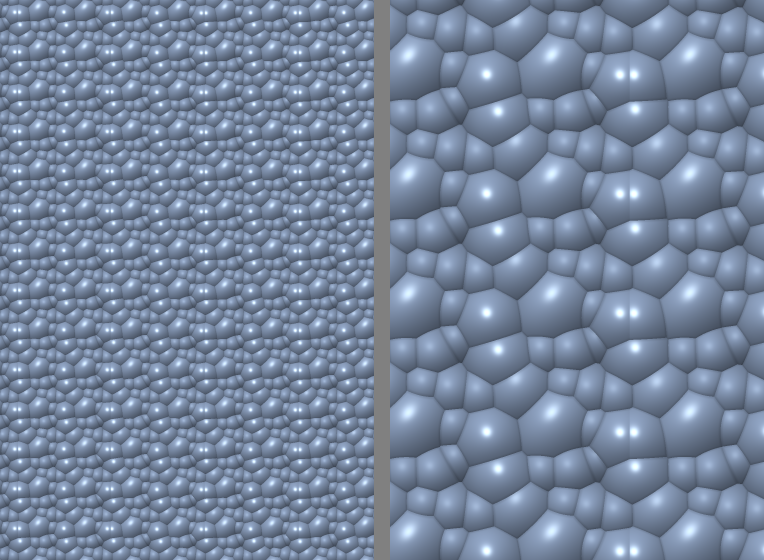
Left, the full canvas; right, a detail of the centre.
A Shadertoy shader for this pattern:

```glsl
// Glossy blue-grey pebbled relief: clusters of domed bumps repeated in a grid.
#define COLUMNS 8.0
#define ROW_HEIGHT 0.8495
#define BUMPS 11
#define JITTER 0.025
#define LOBE_SPLIT 0.05
#define CREASE_WIDTH 0.035
#define GLOSS 50.0
#define TINT vec3(0.735, 0.838, 1.0)
#define GLINT vec3(0.72, 0.76, 0.72)
#define LIGHT normalize(vec3(-0.22, -0.6, 0.76))
#define SAMPLES 3

// One cluster: centre (x, y in cell units, y down), dome radius, height
const vec4 cluster[BUMPS] = vec4[BUMPS](
    vec4(0.375, 0.380, 0.155, 0.11),
    vec4(0.448, 0.695, 0.165, 0.09),
    vec4(0.583, 0.970, 0.195, 0.05),
    vec4(0.823, 0.251, 0.235, 0.07),
    vec4(0.083, 0.985, 0.135, 0.02),
    vec4(0.958, 0.655, 0.130, 0.02),
    vec4(0.760, 0.655, 0.135, 0.00),
    vec4(0.917, 0.924, 0.125, 0.01),
    vec4(0.290, 0.010, 0.140, 0.01),
    vec4(0.140, 0.560, 0.120, -0.03),
    vec4(0.120, 0.270, 0.130, 0.00));

vec2 hash22(vec2 p) {
    vec3 q = fract(p.xyx * vec3(0.1031, 0.1030, 0.0973));
    q += dot(q, q.yzx + 33.33);
    return fract((q.xx + q.yz) * q.zy);
}

// Light the highest dome at p, measured in column widths from the top left
vec3 relief(vec2 p) {
    vec2 cellSize = vec2(1.0, ROW_HEIGHT);
    float top = -9.0, second = -9.0, prominence = 0.0;
    vec2 slope = vec2(0.0);

    for (int i = 0; i < BUMPS; i++) {
        vec4 bump = cluster[i];
        vec2 offset = p / cellSize - bump.xy;
        vec2 cell = round(offset);
        vec2 d = (offset - cell) * cellSize;

        // Slight change from column to column
        d += JITTER * (hash22(vec2(cell.x + 17.0, float(i) * 7.0 + 3.0)) - 0.5);

        // The leading dome has two lobes in every other column
        if (i == 0 && mod(cell.x, 2.0) < 0.5)
            d.x -= d.x < 0.0 ? -LOBE_SPLIT : LOBE_SPLIT;

        // Larger domes stretch along the rising diagonal
        float lean = 6.0 * max(bump.z - 0.165, 0.0);
        vec2 stretched = d + 0.5 * lean * d.yx;
        float height = bump.w - 0.5 * dot(d, stretched) / bump.z;

        if (height > top) {
            second = top;
            top = height;
            slope = stretched / bump.z;
            prominence = bump.w;
        } else {
            second = max(second, height);
        }
    }

    // Soft diffuse light, darker creases and hollows
    vec3 normal = normalize(vec3(slope, 1.0));
    float diffuse = 0.5 + 0.5 * dot(normal, LIGHT);
    float crease = smoothstep(0.0, CREASE_WIDTH, top - second);
    float hollow = smoothstep(-0.18, 0.04, top);
    float shade = (0.08 + 0.66 * diffuse) * mix(0.90, 1.0, crease) * mix(0.86, 1.0, hollow);

    // Broad sheen and a tight glint on the raised domes
    float facing = max(dot(normal, normalize(LIGHT + vec3(0.0, 0.0, 1.0))), 0.0);
    float sheen = 0.06 * pow(facing, 10.0);
    float glint = pow(facing, GLOSS) * mix(0.10, 0.65, smoothstep(0.02, 0.11, prominence));
    return TINT * (shade + sheen) + GLINT * glint;
}

void mainImage(out vec4 fragColor, in vec2 fragCoord) {
    vec3 color = vec3(0.0);
    // Average a small grid of samples to smooth the edges
    for (int y = 0; y < SAMPLES; y++)
        for (int x = 0; x < SAMPLES; x++) {
            vec2 shift = (vec2(x, y) + 0.5) / float(SAMPLES) - 0.5;
            vec2 position = fragCoord + shift;
            position.y = iResolution.y - position.y;
            color += min(relief(position / iResolution.x * COLUMNS), 1.0);
        }
    fragColor = vec4(color / float(SAMPLES * SAMPLES), 1.0);
}
```
